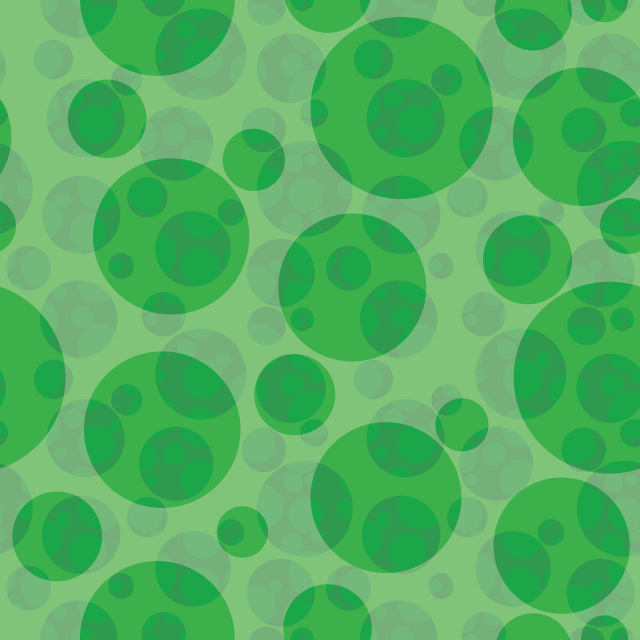
This pattern is drawn by a Shadertoy shader. Its source:

```glsl
// Green bubbles filled with smaller bubbles, on a pale ground.
// One packing of discs on a wrapping lattice is evened out by springs,
// then reused at three scales, each layer showing inside the one above.

const int COUNT = 20;

const vec3 PALE    = vec3(0.50, 0.77, 0.48);
const vec3 SAGE    = vec3(0.455, 0.725, 0.485);
const vec3 DUSK    = vec3(0.46, 0.69, 0.48);
const vec3 LEAF    = vec3(0.235, 0.69, 0.29);
const vec3 SHADE   = vec3(0.18, 0.60, 0.31);
const vec3 EMERALD = vec3(0.11, 0.65, 0.29);

float hash(vec2 p) {
    return fract(sin(dot(p, vec2(12.99, 78.23))) * 43758.5);
}

// Shortest offset between two points on the wrapping unit square.
vec2 wrapOffset(vec2 offset) {
    return fract(offset + 0.5) - 0.5;
}

// Disc as (x, y, radius) on a near-hexagonal lattice whose neighbours
// are the indices 2, 3 and 5 steps away; sizes are shuffled by index.
vec3 seedDisc(int i, float smallest, float largest, float jitter) {
    float n = float(i);
    vec2 site = fract(vec2(n, 12.0 * n) / float(COUNT));
    vec2 shake = vec2(hash(vec2(n, 3.1)), hash(vec2(n, 7.7))) - 0.5;
    float rank = float((i * 3) % COUNT) / float(COUNT - 1);
    return vec3(site + jitter * shake, mix(smallest, largest, pow(rank, 1.3)));
}

// Spring between two discs; the smaller one moves further.
void balance(inout vec3 a, inout vec3 b, float gap) {
    vec2 apart = wrapOffset(b.xy - a.xy);
    float dist = max(length(apart), 0.001);
    float reach = a.z + b.z;
    vec2 push = apart * (reach + gap - dist) / (dist * reach);
    a.xy -= push * b.z;
    b.xy += push * a.z;
}

// Shrink two discs in proportion until they stand clear of each other.
void separate(inout vec3 a, inout vec3 b, float gap) {
    float dist = length(wrapOffset(b.xy - a.xy));
    float fit = clamp((dist - gap) / (a.z + b.z), 0.1, 1.0);
    a.z *= fit;
    b.z *= fit;
}

float discEdge(vec2 p, vec3 disc) {
    return length(wrapOffset(p - disc.xy)) - disc.z;
}

void mainImage(out vec4 fragColor, in vec2 fragCoord) {
    vec2 uv = fragCoord / iResolution.xy;
    float pixel = 1.0 / min(iResolution.x, iResolution.y);

    // Seed the packing and even out its gaps.
    vec3 discs[COUNT];
    for (int i = 0; i < COUNT; i++) discs[i] = seedDisc(i, 0.034, 0.178, 0.07);
    for (int k = 0; k < 2 * COUNT; k++) {
        int i = k % COUNT;
        balance(discs[i], discs[(i + 2) % COUNT], 0.04);
        balance(discs[i], discs[(i + 3) % COUNT], 0.04);
        balance(discs[i], discs[(i + 5) % COUNT], 0.04);
    }

    // Swell the discs, then clear both rings of neighbours.
    for (int i = 0; i < COUNT; i++) discs[i].z *= 1.08;
    for (int i = 0; i < COUNT; i++) {
        separate(discs[i], discs[(i + 2) % COUNT], 0.005);
        separate(discs[i], discs[(i + 3) % COUNT], 0.005);
        separate(discs[i], discs[(i + 5) % COUNT], 0.005);
        separate(discs[i], discs[(i + 1) % COUNT], 0.005);
        separate(discs[i], discs[(i + 7) % COUNT], 0.005);
        separate(discs[i], discs[(i + 8) % COUNT], 0.005);
    }

    // Distance to the packing at three whole-number scales.
    vec3 repeats = vec3(1.0, 2.0, 4.0);
    vec3 edge = vec3(1.0);
    for (int i = 0; i < COUNT; i++) {
        vec3 disc = discs[i];
        edge = min(edge, vec3(discEdge(uv * repeats.x, disc),
                              discEdge(uv * repeats.y, disc),
                              discEdge(uv * repeats.z, disc)));
    }
    vec3 cover = clamp(0.5 - edge / (repeats * pixel), 0.0, 1.0);

    // Nest the layers: large over medium over small.
    vec3 ground = mix(PALE, mix(DUSK, SAGE, cover.z), cover.y);
    vec3 bubble = mix(LEAF, mix(SHADE, EMERALD, cover.z), cover.y);
    fragColor = vec4(mix(ground, bubble, cover.x), 1.0);
}
```
